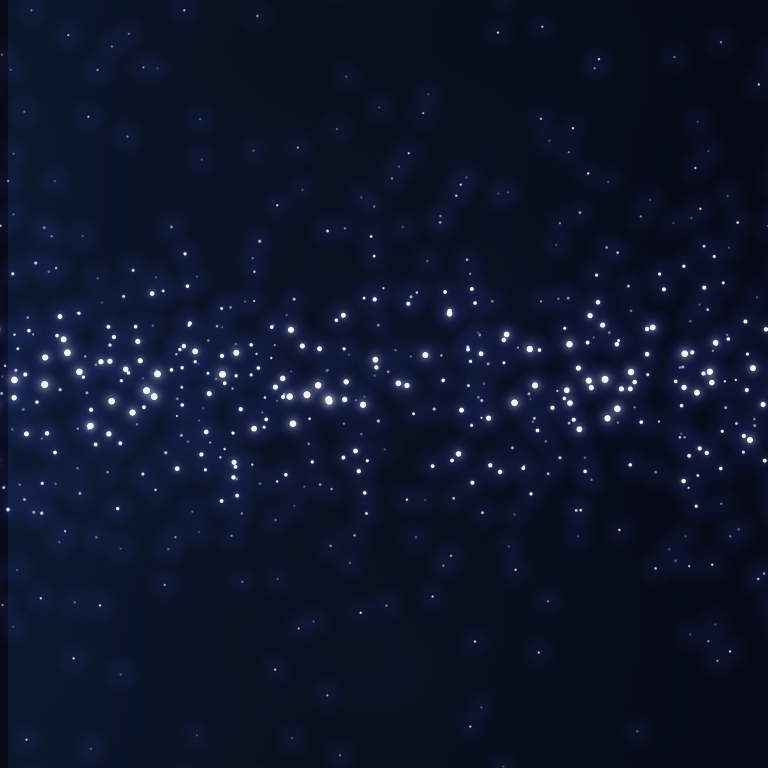
This texture is drawn by a WebGL 2 fragment shader. Its source:

```glsl
#version 300 es
precision highp float;
// Night sky: a horizontal band of glowing stars over a deep blue gradient.

uniform vec2 u_resolution;
out vec4 fragColor;

// Sky
const vec3 SKY_LEFT = vec3(0.050, 0.098, 0.192);
const vec3 SKY_MIDDLE = vec3(0.034, 0.064, 0.128);
const vec3 SKY_RIGHT = vec3(0.026, 0.042, 0.098);
const float SEAM = 0.0105;          // where the tile wraps around
const float MOTTLE = 0.16;

// Stars
const vec3 STAR_COLOR = vec3(0.95, 0.96, 1.0);
const vec3 GLOW_COLOR = vec3(0.042, 0.050, 0.148);
const float BAND_Y = 0.5;
const float SIZE_SPREAD = 0.15;
const float RADIUS_MIN = 0.0011;
const float RADIUS_MAX = 0.0042;
const float GLOW_REACH = 0.029;
const float GLOW_FAINT = 0.50;
const float GLOW_BRIGHT = 1.5;

// Integer hash giving three values in 0..1
vec3 hash3(ivec3 cell) {
    uvec3 v = uvec3(cell) * 1664525u + 1013904223u;
    v.x += v.y * v.z; v.y += v.z * v.x; v.z += v.x * v.y;
    v ^= v >> 16u;
    v.x += v.y * v.z; v.y += v.z * v.x; v.z += v.x * v.y;
    return vec3(v >> 8u) / 16777216.0;
}

// Gradient noise that repeats every "period" cells, about -0.7..0.7
float cornerRamp(ivec2 cell, vec2 offset, int period, int seed) {
    ivec2 wrapped = (cell + period) % period;
    float angle = 6.28319 * hash3(ivec3(wrapped, seed)).x;
    return dot(vec2(cos(angle), sin(angle)), offset);
}

float gradientNoise(vec2 p, int period, int seed) {
    ivec2 i = ivec2(floor(p));
    vec2 f = fract(p);
    vec2 u = f * f * f * (f * (f * 6.0 - 15.0) + 10.0);
    float a = cornerRamp(i, f, period, seed);
    float b = cornerRamp(i + ivec2(1, 0), f - vec2(1, 0), period, seed);
    float c = cornerRamp(i + ivec2(0, 1), f - vec2(0, 1), period, seed);
    float d = cornerRamp(i + ivec2(1, 1), f - vec2(1, 1), period, seed);
    return mix(mix(a, b, u.x), mix(c, d, u.x), u.y);
}

float bell(float y, float spread) {
    float t = (y - BAND_Y) / spread;
    return exp(-t * t);
}

// One jittered grid of stars: x is star light, y is glow
vec2 starLayer(vec2 p, int grid, float floorDensity, float bandDensity, float spread, int seed) {
    float cells = float(grid);
    float pixel = 1.0 / min(u_resolution.x, u_resolution.y);
    ivec2 home = ivec2(floor(p * cells));
    vec2 total = vec2(0.0);
    for (int y = -1; y <= 1; y++) {
        for (int x = -1; x <= 1; x++) {
            ivec2 cell = home + ivec2(x, y);
            ivec2 id = (cell + grid) % grid;
            vec3 place = hash3(ivec3(id, seed));
            vec3 look = hash3(ivec3(id, seed + 57));
            vec2 star = (vec2(cell) + place.xy) / cells;

            // Stars gather along the band, in loose clumps
            float clump = 1.0 + 0.9 * gradientNoise(vec2(id) / cells * 5.0, 5, 3);
            float density = (floorDensity + bandDensity * bell(star.y, spread)) * clump;
            if (place.z > density) continue;

            float size = look.x * look.x * bell(star.y, SIZE_SPREAD);
            float radius = mix(RADIUS_MIN, RADIUS_MAX, size);
            float power = mix(0.25 + 0.75 * look.y * look.y, 1.0, smoothstep(0.05, 0.3, size));
            float d = length(p - star);
            float core = 1.0 - smoothstep(radius - 0.6 * pixel, radius + pixel, d);
            float halo = 0.35 * size * exp(-d * d / (5.0 * radius * radius));
            float falloff = 1.0 - smoothstep(0.0, GLOW_REACH, d);
            total += vec2(power * (core + halo), falloff * mix(GLOW_FAINT, GLOW_BRIGHT, size));
        }
    }
    return total;
}

void main() {
    vec2 uv = gl_FragCoord.xy / u_resolution;
    vec2 p = vec2(fract(uv.x - SEAM), uv.y);

    // Sky gradient with soft mottling, a little darker at top and bottom
    vec3 color = mix(SKY_LEFT, SKY_MIDDLE, smoothstep(-0.15, 0.45, p.x));
    color = mix(color, SKY_RIGHT, smoothstep(0.45, 1.0, p.x));
    color *= 1.0 + MOTTLE * gradientNoise(p * 4.0, 4, 11);
    color *= 0.92 + 0.12 * bell(p.y, 0.3);

    // Two broad scatters and one dense core
    vec2 stars = starLayer(p, 28, 0.11, 0.52, 0.20, 101);
    stars += starLayer(p, 25, 0.09, 0.46, 0.20, 211);
    stars += starLayer(p, 33, 0.00, 0.85, 0.08, 331);

    color += GLOW_COLOR * (1.0 - exp(-stars.y));
    color = mix(color, STAR_COLOR, clamp(stars.x, 0.0, 1.0));
    fragColor = vec4(color, 1.0);
}
```
